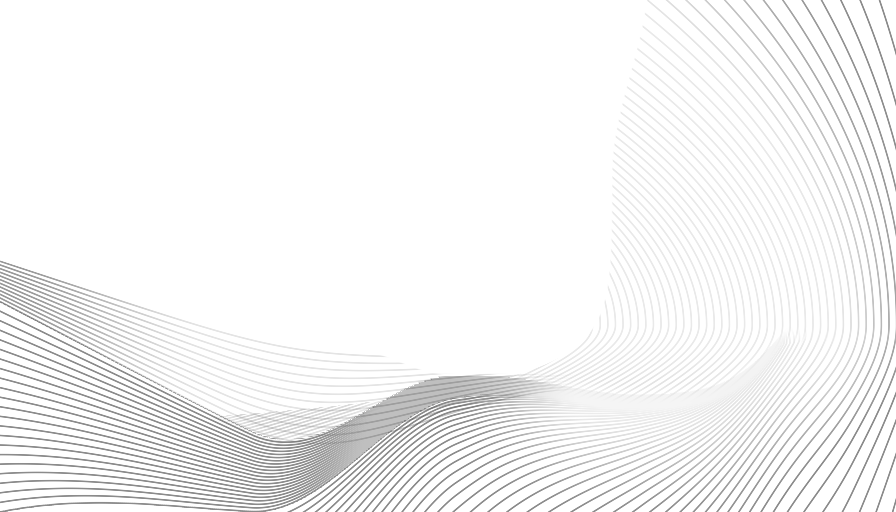
Give the GLSL for this background, as a Shadertoy shader.

```glsl
// Fine grey contour lines flowing like a folded veil over a white page.
// Three sheets (bowl, wave, sail) are scalar fields whose whole-number levels
// are inked as thin strokes; the wave field melts into the sail at the right.

const float PAGE_HEIGHT = 4.38;   // canvas height in drawing units
const float STROKE = 0.0125;      // stroke width in drawing units
const float SAIL_SPACING = 0.065; // distance between sail lines at their turn
const float SAIL_OFFSET = 58.0;   // whole levels between sail and wave count
const vec3 PAPER = vec3(1.0);
const vec3 INK = vec3(0.33);

// Smooth ramp: 0 for negative x, x for positive x, rounded over k.
float softRamp(float x, float k) {
    return k * log(1.0 + exp(x / k));
}

// Coverage of strokes at whole-number levels of a field.
float strokes(float level, float widthPx) {
    float density = max(length(vec2(dFdx(level), dFdy(level))), 1e-4);
    float distPx = abs(fract(level + 0.5) - 0.5) / density;
    float sharp = min(widthPx, 1.0)
                * (1.0 - smoothstep(0.0, 1.0, distPx - 0.5 * widthPx + 0.4));
    float average = min(widthPx * density, 0.55);
    return mix(sharp, average, smoothstep(0.35, 0.7, density));
}

// Left slope shared by the wave crest and the floor of the bowl.
float leftSlope(float x) {
    return 0.37 + 0.52 * softRamp(2.75 - x, 0.25);
}

// Crest: falls to a pinch, swells into a hump, then climbs at the right.
float crest(float x) {
    return leftSlope(x) + 0.8 * smoothstep(2.15, 3.9, x)
         - 0.17 * smoothstep(4.1, 5.5, x) + 1.55 * softRamp(x - 6.4, 0.22);
}

// Sail curves x = turn - bend(turn) * h(y), solved for the turning point.
float sailTurn(vec2 p) {
    float dy = p.y - 1.6;
    float h = dy < 0.0 ? 5.0 * (sqrt(dy * dy + 0.25) - 0.5) : dy * dy;
    return (p.x + 1.66 * h) / (1.0 + 0.2 * h);
}

// Sail ink: pale inside, dark along the outer and lower right.
float sailTone(float turn, float y) {
    float low = 0.3 * (1.0 - smoothstep(0.0, 1.4, y));
    return min(mix(0.13, 0.68, smoothstep(7.1, 7.95, turn)) + low, 0.68);
}

// Pale bowl hanging from the left edge and crossing behind the hump.
float bowlSheet(vec2 p, float widthPx, float aa) {
    float rim = 1.32 + 0.33 * softRamp(2.5 - p.x, 0.35);
    float bed = leftSlope(p.x) + 0.68 * smoothstep(1.9, 5.0, p.x);
    float v = (p.y - bed) / max(rim - bed, 0.05);
    float cut = 1.18 + 0.2 * (1.0 - smoothstep(3.05, 3.8, p.x));
    float mask = smoothstep(-0.03, 0.0, v) * (1.0 - smoothstep(1.01, 1.04, v));
    if (p.x > 2.8) mask *= 1.0 - smoothstep(cut - aa, cut + aa, p.y);
    float tone = mix(0.6, 0.16, smoothstep(0.1, 1.8, p.x));
    tone += 0.15 * (1.0 - smoothstep(-0.03, 0.03, p.y - crest(p.x)))
          * smoothstep(2.7, 3.2, p.x);
    tone *= 1.0 - smoothstep(4.3, 5.0, p.x);
    return strokes(v * 11.0, widthPx) * mask * tone;
}

// Main wave: lines bunch below the crest and fan out to the lower edge.
float waveSheet(vec2 p, float widthPx, float aa) {
    float depth = crest(p.x) - p.y;
    float squeeze = 0.4 * p.x + 0.35 * softRamp(p.x - 2.0, 0.3);
    float q = max(depth, 0.002) * exp(squeeze) / 1.8;
    float waveLevel = q < 1.0 ? 22.0 * q : 22.0 + 9.0 * log(q);

    // Melt the wave into the sail field at the right.
    float turn = sailTurn(p);
    float sailLevel = turn / SAIL_SPACING - SAIL_OFFSET;
    float melt = max(smoothstep(5.6, 7.3, p.x),
                     smoothstep(1.1, 1.6, p.y) * smoothstep(6.1, 6.8, p.x));
    float level = mix(waveLevel, sailLevel, melt);

    float mask = smoothstep(-aa, aa, depth)
               * (1.0 - smoothstep(1.4, 1.6, p.y) * smoothstep(5.5, 6.5, p.x));
    float pale = 0.15 + 0.85 * smoothstep(0.1, 1.1, depth);
    float tone = 0.68 * mix(1.0, pale, smoothstep(3.8, 5.0, p.x));
    tone = mix(tone, sailTone(turn, p.y), melt);
    return strokes(level, widthPx) * mask * tone;
}

// Sail: tall fan of curves rising at the right, cut off along the white page.
float sailSheet(vec2 p, float widthPx, float aa) {
    float turn = sailTurn(p);
    float leftEdge = 5.24 - 0.8 * exp(-(p.y - 1.18) / 0.25)
                   + 0.31 * smoothstep(2.9, 4.6, p.y);
    float lowEdge = min(crest(p.x), 1.5);
    float mask = smoothstep(leftEdge - aa, leftEdge + aa, p.x)
               * smoothstep(lowEdge - 0.1, lowEdge + 0.1, p.y);
    return strokes(turn / SAIL_SPACING, widthPx) * mask * sailTone(turn, p.y);
}

void mainImage(out vec4 fragColor, in vec2 fragCoord) {
    float unitPx = iResolution.y / PAGE_HEIGHT;
    vec2 p = fragCoord / unitPx;
    float widthPx = STROKE * unitPx;
    float aa = 1.0 / unitPx;

    // Lay the translucent sheets over one another.
    float clear = 1.0 - bowlSheet(p, widthPx, aa);
    clear *= 1.0 - waveSheet(p, widthPx, aa);
    clear *= 1.0 - sailSheet(p, widthPx, aa);
    fragColor = vec4(mix(INK, PAPER, clamp(clear, 0.0, 1.0)), 1.0);
}
```
